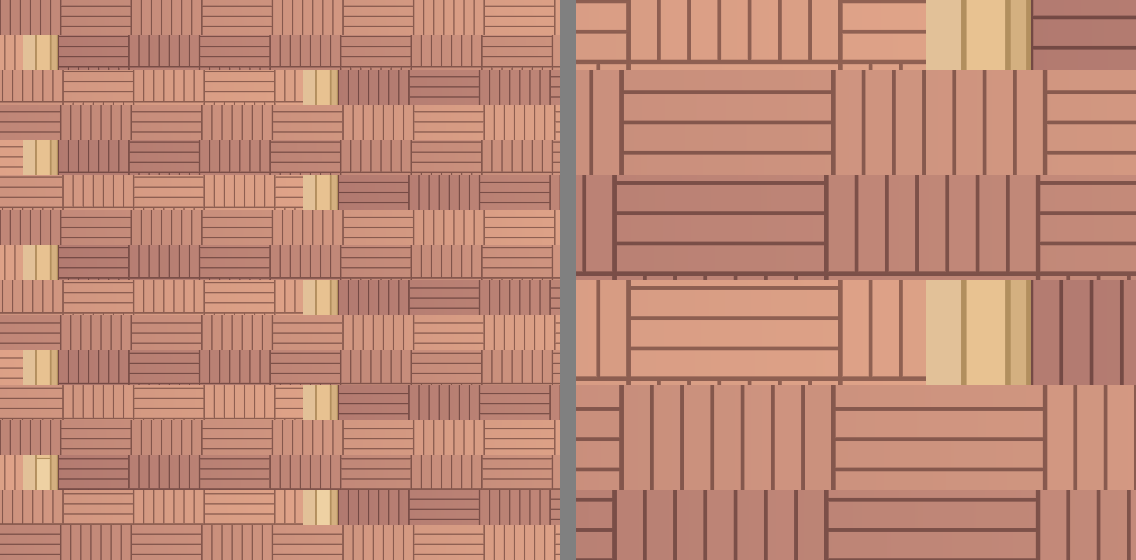
Left, the full canvas; right, a detail of the centre.
Reproduce this texture procedurally as a Shadertoy shader.

```glsl
// Basket-weave parquet cut into bands and laid end to end across stacked rows.
// Each band is longer than a row, so it wraps onto the next one; it runs from
// dark to light wood and ends in a short trim of pale upright boards.

const float ROWS = 16.0;          // rows on the canvas; one row height = 1 unit
const float BAND = 24.0;          // band length, trim included
const float TRIM_START = 23.0;    // where the trim begins along the band
const float BAND_OFFSET = 6.333;  // band position at the top left corner
const float CELL = 2.0167;        // side of one woven square
const float CELL_SHIFT = 0.11;    // depth of the first square above the top
const float SLATS = 7.0;          // slats per square
const float SLAT_LINE = 0.018;    // half widths of the grooves
const float CELL_LINE = 0.022;
const float TRIM_LINE = 0.026;
const float TRIM_JOINT = 8.1;     // depth of the butt joint in the middle board
const float SLAT_VARIATION = 0.018;

const vec3 WOOD_DARK = vec3(0.70, 0.48, 0.44);
const vec3 WOOD_LIGHT = vec3(0.87, 0.635, 0.53);
const vec3 GROOVE_TINT = vec3(0.65, 0.60, 0.61);
const vec3 BOARD_LEFT = vec3(0.885, 0.755, 0.595);
const vec3 BOARD_MIDDLE = vec3(0.91, 0.76, 0.57);
const vec3 BOARD_BRIGHT = vec3(0.935, 0.82, 0.64);
const vec3 BOARD_RIGHT = vec3(0.83, 0.69, 0.50);
const vec3 TRIM_GROOVE = vec3(0.70, 0.56, 0.37);

float hash(vec2 p) {
    return fract(sin(dot(p, vec2(41.3, 289.1))) * 4375.5);
}

// Coverage of a line at distance d from its centre
float line(float d, float halfWidth, float pixel) {
    return 1.0 - smoothstep(halfWidth - 0.5 * pixel, halfWidth + 0.5 * pixel, d);
}

// Squares of slats, alternately lying and standing
vec3 basketWeave(vec2 p, float pixel) {
    vec2 q = vec2(p.x, p.y + CELL_SHIFT) / CELL;
    vec2 id = floor(q);
    vec2 f = q - id;
    bool lying = mod(id.x + id.y, 2.0) < 0.5;
    float across = (lying ? f.y : f.x) * SLATS;

    vec3 wood = mix(WOOD_DARK, WOOD_LIGHT, p.x / TRIM_START);
    float slatTone = hash(id * 9.0 + floor(across)) - 0.5;
    wood *= 1.0 + SLAT_VARIATION * slatTone;

    vec2 edge = min(f, 1.0 - f) * CELL;
    float slatEdge = abs(fract(across + 0.5) - 0.5) * CELL / SLATS;
    float groove = max(line(slatEdge, SLAT_LINE, pixel),
                       line(min(edge.x, edge.y), CELL_LINE, pixel));
    return mix(wood, wood * GROOVE_TINT, groove);
}

// Three upright boards; x runs from 0 to 1 over the trim
vec3 trim(float x, float depth, float pixel) {
    const float SEAM_A = 0.36;
    const float SEAM_B = 0.78;
    const float SEAM_C = 0.98;
    vec3 middle = depth > TRIM_JOINT ? BOARD_BRIGHT : BOARD_MIDDLE;
    vec3 board = x < SEAM_A ? BOARD_LEFT : (x < SEAM_B ? middle : BOARD_RIGHT);

    float seam = min(abs(x - SEAM_A), min(abs(x - SEAM_B), abs(x - SEAM_C)));
    float groove = line(seam, TRIM_LINE, pixel);
    if (x > SEAM_A && x < SEAM_B)
        groove = max(groove, line(abs(depth - TRIM_JOINT), 0.018, pixel));
    return mix(board, TRIM_GROOVE, groove);
}

void mainImage(out vec4 fragColor, in vec2 fragCoord) {
    vec2 uv = fragCoord / iResolution.xy;
    vec2 p = vec2(uv.x, 1.0 - uv.y) * ROWS;
    float pixel = ROWS / iResolution.y;

    // Unroll the rows into one long run, then split it into bands
    float row = floor(p.y);
    float run = p.x + row * ROWS + BAND_OFFSET;
    float band = floor(run / BAND);
    float along = run - band * BAND;
    float depth = band + p.y - row;

    vec3 color = along < TRIM_START
        ? basketWeave(vec2(along, depth), pixel)
        : trim(along - TRIM_START, depth, pixel);
    fragColor = vec4(color, 1.0);
}
```
